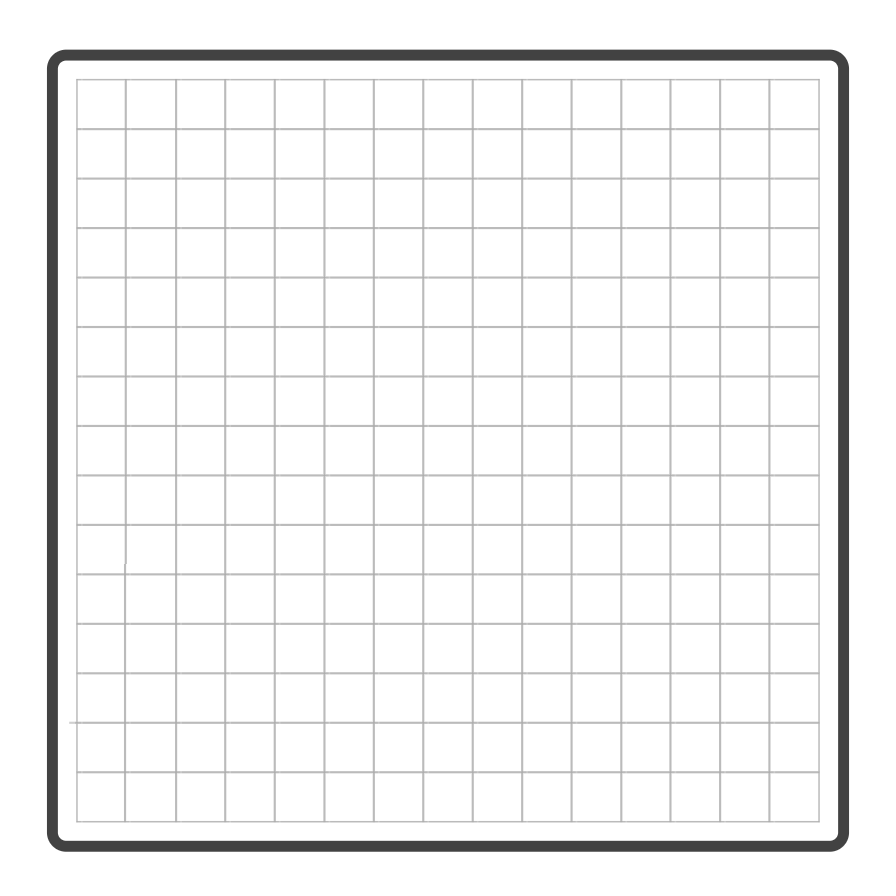
This pattern is drawn by a Shadertoy shader. Its source:

```glsl
// A white sheet ruled with a 15 by 15 grid of thin grey lines inside a dark rounded frame.
// Each rule is the nearest multiple of the cell size, drawn with box-filtered coverage;
// the frame is the shell of a rounded box distance.

#define CELLS 15.0
#define GRID_HALF 0.4141
#define RULE_WIDTH 0.0024
#define EDGE_WIDTH 0.0017
#define FRAME_HALF 0.4476
#define FRAME_WIDTH 0.0122
#define FRAME_RADIUS 0.0215
#define COLUMN_DRIFT 0.0005
#define STUB_LENGTH 0.0078
#define CENTRE vec2(0.5, 0.497)
#define RULE_COLOUR vec3(0.735)
#define FRAME_COLOUR vec3(0.26)

const float CELL = 2.0 * GRID_HALF / CELLS;

float hash(float n) {
    n = fract(n * 0.1031);
    n *= n + 33.33;
    return fract(n * (n + n));
}

float roundedBox(vec2 p, float halfSize, float radius) {
    vec2 q = abs(p) - halfSize + radius;
    return length(max(q, 0.0)) + min(max(q.x, q.y), 0.0) - radius;
}

// Share of a pixel covered by the strip |d| < halfWidth
float strip(float d, float halfWidth, float px) {
    float covered = min(d + 0.5 * px, halfWidth) - max(d - 0.5 * px, -halfWidth);
    return clamp(covered / px, 0.0, 1.0);
}

float fill(float d, float px) {
    return clamp(0.5 - d / px, 0.0, 1.0);
}

float ruleWidth(float index) {
    return index < 0.5 || index > CELLS - 0.5 ? EDGE_WIDTH : RULE_WIDTH;
}

float gridInk(vec2 p, float px) {
    vec2 g = p + GRID_HALF;
    vec2 index = clamp(floor(g / CELL + 0.5), 0.0, CELLS);
    vec2 d = g - index * CELL;

    // Inner columns wander slightly; the first has a small kink low down
    if (index.x > 0.5 && index.x < CELLS - 0.5)
        d.x -= COLUMN_DRIFT * (hash(index.x + 7.0) - 0.5);
    if (index.x == 1.0)
        d.x += p.y < -0.126 ? 0.0014 : 0.0006;

    float column = strip(d.x, 0.5 * ruleWidth(index.x), px);
    float row = strip(d.y, 0.5 * ruleWidth(index.y), px);

    // Rows fade briefly just right of each crossing
    row *= 1.0 - 0.2 * strip(d.x - 0.0055, 0.0009, px);

    // Trim to the sheet, leaving one faint stub past the left edge
    float stub = index.y == 2.0 ? STUB_LENGTH : 0.0;
    column *= fill(abs(p.y) - GRID_HALF - 0.5 * EDGE_WIDTH, px);
    row *= fill(p.x - GRID_HALF - 0.5 * EDGE_WIDTH, px);
    row *= fill(-p.x - GRID_HALF - 0.5 * EDGE_WIDTH - stub, px);
    row *= p.x < -GRID_HALF - EDGE_WIDTH ? 0.7 : 1.0;

    return max(column, row) + 0.2 * min(column, row);
}

void mainImage(out vec4 fragColor, in vec2 fragCoord) {
    float px = 1.0 / min(iResolution.x, iResolution.y);
    vec2 p = (fragCoord - 0.5 * iResolution.xy) * px + 0.5 - CENTRE;

    // Ruled sheet
    vec3 colour = mix(vec3(1.0), RULE_COLOUR, gridInk(p, px));

    // Rounded frame
    float shell = roundedBox(p, FRAME_HALF, FRAME_RADIUS) + 0.5 * FRAME_WIDTH;
    colour = mix(colour, FRAME_COLOUR, strip(shell, 0.5 * FRAME_WIDTH, px));

    fragColor = vec4(colour, 1.0);
}
```
